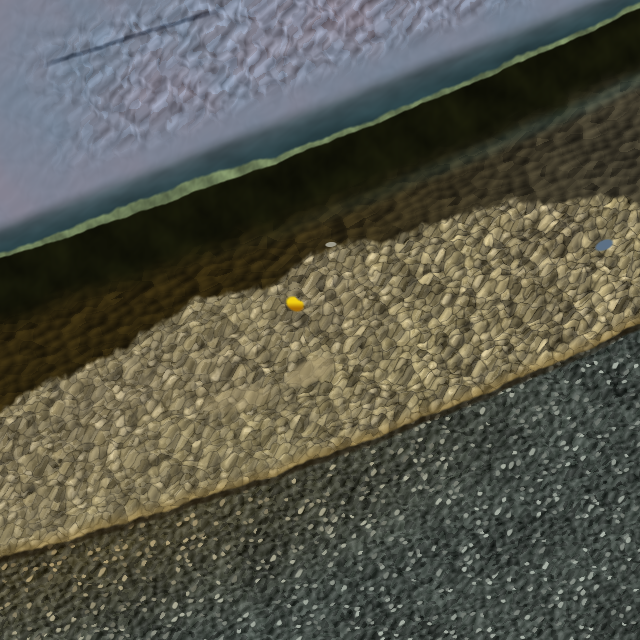
This texture is drawn by a three.js fragment shader. Its source:

```glsl
// Sunlit kerb seen from above: a blue painted slab with a mossy lip, its shadow,
// a band of pebbly concrete and dark asphalt. Curved edges y = f(x) split the
// layers; cellular noise makes chips and dents, layered sines make slow stains.
varying vec2 vUv;

vec2 hash2(vec2 p) {
  vec2 q = vec2(dot(p, vec2(127.1, 311.7)), dot(p, vec2(269.5, 183.3)));
  return fract(sin(q) * 43758.55);
}

// x: distance to the nearest point, y: gap to the second, zw: cell identity
vec4 cells(vec2 p) {
  vec2 base = floor(p), id = vec2(0.0);
  float near = 9.0, second = 9.0;
  for (int j = -1; j <= 1; j++) {
    for (int i = -1; i <= 1; i++) {
      vec2 c = base + vec2(float(i), float(j));
      vec2 h = hash2(c);
      float d = length(c + h - p);
      if (d < near) { second = near; near = d; id = h; }
      else second = min(second, d);
    }
  }
  return vec4(near, second - near, id);
}

float waves(vec2 p) {
  float sum = 0.0, amp = 0.5;
  for (int i = 0; i < 4; i++) {
    sum += amp * sin(p.x + 1.7 * sin(p.y)) * cos(p.y + 0.8 * sin(p.x));
    p = mat2(1.5, 1.1, -1.1, 1.5) * p + 2.3;
    amp *= 0.55;
  }
  return sum;
}

vec2 turn(vec2 p, float a) {
  return vec2(cos(a) * p.x + sin(a) * p.y, cos(a) * p.y - sin(a) * p.x);
}

// Slope of the cellular height field towards the light
float relief(vec2 p, vec2 light) {
  return cells(p + light).x - cells(p - light).x;
}

float above(float y, float edge, float soft) {
  return smoothstep(-soft, soft, y - edge);
}

float spot(vec2 p, vec2 centre, vec2 size, float angle) {
  return 1.0 - smoothstep(0.75, 1.15, length(turn(p - centre, angle) / size));
}

vec3 asphalt(vec2 p, float edge) {
  vec2 q = turn(p, 0.5) * vec2(78.0, 108.0) + 0.5 * waves(p * 60.0);
  vec4 c = cells(q);
  vec4 fine = cells(q * 1.7 + 9.0);
  float brown = smoothstep(0.25, 0.0, edge - p.y) * smoothstep(1.0, 0.1, p.x);
  vec3 col = mix(vec3(0.26, 0.29, 0.27), vec3(0.29, 0.27, 0.19), brown);
  col *= 0.94 + 0.2 * waves(p * 17.0) + 0.5 * (fine.z - 0.5);
  col += 0.16 * relief(q, vec2(-0.2, 0.3));
  float chip = step(0.77, c.z) * (1.0 - smoothstep(0.22, 0.46, c.x));
  vec3 stone = mix(vec3(0.62, 0.65, 0.61), vec3(0.65, 0.57, 0.4), brown);
  return mix(col, stone * (0.7 + 0.5 * c.w), chip * 0.85);
}

vec3 concrete(vec2 p, float edge) {
  vec2 q = turn(p, 0.55) * vec2(52.0, 78.0) + 0.6 * waves(p * 45.0);
  vec4 c = cells(q);
  float rough = 0.75 + 0.35 * smoothstep(0.3, 0.8, p.x);
  vec3 col = mix(vec3(0.49, 0.45, 0.34), vec3(0.53, 0.49, 0.36), waves(p * 8.0) + 0.5);
  col *= 1.0 + rough * (0.45 * (c.z - 0.5) + 0.48 * relief(q, vec2(-0.25, 0.3)));
  col *= mix(1.0, 0.7 + 0.3 * smoothstep(0.0, 0.22, c.y), rough);
  col += (cells(q * 2.3).z - 0.5) * 0.12;
  col += step(0.82, c.w) * (1.0 - smoothstep(0.2, 0.5, c.x)) * vec3(0.17, 0.16, 0.14);
  float pale = spot(p, vec2(0.485, 0.42), vec2(0.042, 0.018), 0.45)
             + 0.6 * spot(p, vec2(0.37, 0.375), vec2(0.06, 0.018), 0.2);
  col = mix(col, vec3(0.64, 0.58, 0.43), 0.65 * min(pale, 1.0));
  float rim = 1.0 - smoothstep(0.0, 0.026, p.y - edge);
  return mix(col, vec3(0.47, 0.39, 0.21) * (0.9 + 0.4 * c.z), 0.6 * rim);
}

vec3 shade(vec2 p, float lip) {
  float depth = lip - p.y;
  vec2 q = turn(p, 0.4) * vec2(48.0, 85.0);
  vec3 soil = mix(vec3(0.20, 0.16, 0.06), vec3(0.27, 0.25, 0.19), smoothstep(0.3, 1.0, p.x));
  soil *= 0.88 + 0.35 * (cells(q).z - 0.5) + 0.4 * relief(q, vec2(-0.2, 0.3));
  float wall = 1.0 - smoothstep(0.07, 0.13, depth + 0.012 * waves(p * 22.0));
  vec3 col = mix(soil, vec3(0.075, 0.08, 0.03) * (1.0 + 0.5 * waves(p * 30.0)), wall);
  float sheen = smoothstep(0.022, 0.0, abs(depth - 0.112)) * smoothstep(0.2, 1.0, p.x);
  return col + sheen * vec3(0.03, 0.07, 0.08);
}

vec3 slab(vec2 p, float bevel) {
  vec2 q = turn(p, -0.35) * vec2(68.0, 42.0) + 0.9 * waves(p * 38.0);
  float dents = smoothstep(0.02, 0.3, p.x + 0.4 * (p.y - 0.75))
              * smoothstep(0.02, 0.08, p.y - bevel);
  dents *= 1.0 - 0.85 * smoothstep(0.0, 0.06, p.y - 0.89 - 0.3 * p.x);
  vec3 col = mix(vec3(0.46, 0.51, 0.58), vec3(0.51, 0.51, 0.57), 0.5 + waves(p * 10.0));
  float slope = relief(q, vec2(-0.28, 0.22));
  col += (0.08 + 0.92 * dents) * slope * vec3(0.19, 0.2, 0.22);
  col += 0.09 * dents * (cells(q * 1.4).z - 0.5) * vec3(0.6, 1.0, 1.3);
  float groove = abs(p.y - 0.902 - 0.315 * (p.x - 0.08) - 0.003 * waves(p * 50.0));
  float span = smoothstep(0.05, 0.1, p.x) * (1.0 - smoothstep(0.3, 0.37, p.x));
  return col - 0.17 * span * (1.0 - smoothstep(0.001, 0.006, groove));
}

void main() {
  vec2 p = vUv;
  float x = p.x, ripple = waves(vec2(x * 38.0, 1.0));
  float road = 0.128 + 0.26 * x + 0.105 * x * x + 0.006 * ripple;
  float sun = 0.352 + 0.63 * x - 0.275 * x * x + 0.014 * ripple + 0.008 * sin(x * 27.0)
            + 0.006 * waves(p * 70.0) - 0.035 * smoothstep(0.92, 1.0, x);
  float lip = 0.596 + 0.391 * x - 0.075 * x * (1.0 - x) + 0.004 * ripple;
  float bevel = 0.645 + 0.383 * x;

  // Ground, crack and shadow
  vec3 col = mix(asphalt(p, road), concrete(p, road), above(p.y, road, 0.002));
  float crack = 1.0 - smoothstep(0.002, 0.008, abs(p.y - road + 0.004));
  col = mix(col, vec3(0.13, 0.10, 0.05), crack * (0.65 + 0.4 * ripple));
  col = mix(col, shade(p, lip), above(p.y, sun, 0.005));

  // Slab face, rounded side and mossy lip
  float side = clamp((p.y - lip) / (bevel - lip), 0.0, 1.0);
  vec3 edgeCol = mix(vec3(0.16, 0.25, 0.27), vec3(0.34, 0.38, 0.41), side * side);
  edgeCol *= 1.0 + 0.2 * waves(vec2(x * 20.0, side * 3.0));
  vec3 top = mix(edgeCol, slab(p, bevel), above(p.y, bevel, 0.014));
  float mossWidth = 0.008 + 0.012 * exp(-pow((x - 0.28) / 0.16, 2.0)) + 0.004 * waves(p * 45.0);
  float moss = 1.0 - above(p.y, lip + mossWidth, 0.003);
  vec3 mossCol = vec3(0.47, 0.53, 0.37) * (0.95 + 0.35 * waves(p * 60.0));
  col = mix(col, mix(top, mossCol, 0.9 * moss), above(p.y, lip, 0.002));

  // Petal and loose shards
  float petal = spot(p, vec2(0.461, 0.525), vec2(0.015, 0.011), -0.5)
              * (1.0 - spot(p, vec2(0.472, 0.54), vec2(0.011), 0.0));
  col = mix(col, mix(vec3(0.65, 0.42, 0.02), vec3(0.95, 0.82, 0.08), above(p.y, 0.523, 0.006)), petal);
  col = mix(col, vec3(0.36, 0.44, 0.52), spot(p, vec2(0.944, 0.617), vec2(0.015, 0.008), 0.4));
  col = mix(col, vec3(0.62, 0.61, 0.55), spot(p, vec2(0.517, 0.618), vec2(0.009, 0.004), 0.1));
  gl_FragColor = vec4(clamp(col, 0.0, 1.0), 1.0);
}
```
